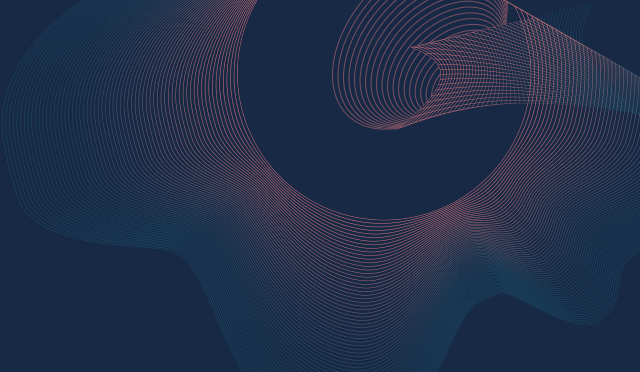
Give the GLSL for this background, as a Shadertoy shader.

```glsl
// Fine coral-to-teal contour lines: a wavy ring around a disc and a curling ribbon on navy.

const vec3 NAVY  = vec3(0.09, 0.16, 0.27);
const vec3 CORAL = vec3(0.93, 0.48, 0.50);
const vec3 TEAL  = vec3(0.11, 0.39, 0.48);
const float CANVAS_WIDTH = 768.0; // layout units across the canvas
const float LINE_WIDTH = 0.66;
const float RING_LINES = 64.0;
const int LOOP_LINES = 19;

float slope(float x) { return max(length(vec2(dFdx(x), dFdy(x))), 1e-5); }

// Smooth coverage of the positive side of a field.
float inside(float field) { return clamp(field / slope(field) + 0.5, 0.0, 1.0); }

// Running area of a pulse train of period one.
float pulseArea(float x, float width) {
    return floor(x) * width + min(fract(x), width);
}

// Box-filtered lines at each whole value of x.
float stripes(float x, float widthPx) {
    float footprint = slope(x);
    float width = min(0.6, footprint * widthPx);
    float start = x + 0.5 * width - 0.5 * footprint;
    return (pulseArea(start + footprint, width) - pulseArea(start, width)) / footprint;
}

// Antialiased line along the zero level of a field.
float contour(float field, float widthPx) {
    float d = abs(field) / slope(field);
    return clamp(0.5 + 0.5 * max(widthPx, 1.0) - d, 0.0, 1.0) * min(widthPx, 1.0);
}

vec3 inkOver(vec3 base, float shade, float coverage) {
    float fade = smoothstep(0.0, 0.85, shade);
    return mix(base, mix(CORAL, TEAL, fade), coverage * mix(0.88, 0.58, fade));
}

// Outer radius of the ring; angle in degrees from straight down.
float ringRadius(float angle) {
    float r = 264.0;
    r += 200.0 * smoothstep(-130.0, -80.0, angle);
    r -= 137.0 * smoothstep(-71.0, -47.0, angle);
    r += 128.0 * smoothstep(-47.0, -6.0, angle);
    r -= 158.0 * smoothstep(-6.0, 23.0, angle);
    r += 97.0 * smoothstep(27.0, 41.0, angle);
    r -= 26.0 * smoothstep(43.0, 52.0, angle);
    r += 105.0 * smoothstep(52.0, 75.0, angle);
    return r;
}

// Level field of a tilted ellipse, zero on its outline.
float tiltedEllipse(vec2 p, vec2 center, vec2 extent, float tilt) {
    vec2 q = (p - center) / extent;
    float form = (dot(q, q) + 2.0 * tilt * q.x * q.y) / (1.0 - tilt * tilt);
    return sqrt(form) - 1.0;
}

void mainImage(out vec4 fragColor, in vec2 fragCoord) {
    float unit = CANVAS_WIDTH / iResolution.x;
    float widthPx = LINE_WIDTH / unit;
    // p.y runs downward from the top edge.
    vec2 p = vec2(fragCoord.x, iResolution.y - fragCoord.y) * unit;
    vec3 color = NAVY;

    // Ribbon borders
    float upperEdge = 57.0 - 0.247 * (p.x - 493.0);
    float outerEdge = 0.571 * (p.x - 605.0);
    float bend = p.x - 630.0;
    float lowerEdge = 124.0 + bend * bend * (bend < 0.0 ? 0.00132 : 0.00073);
    float belowOuter = inside(p.y - outerEdge);
    float aboveLower = inside(lowerEdge - p.y);
    float belowUpper = inside(p.y - upperEdge);

    // Wavy ring, blended from a circle to its outer outline
    vec2 fromDisc = p - vec2(461.0, 88.0);
    float radius = length(fromDisc);
    float angle = degrees(atan(fromDisc.x, fromDisc.y));
    float ring = (radius - 176.0) / (ringRadius(angle) - 176.0);
    float ringMask = inside(radius - 175.4) * inside(1.004 - ring) * belowOuter;
    color = inkOver(color, ring, stripes(ring * RING_LINES, widthPx) * ringMask);

    // Ribbon cross lines, from a bulging edge to a hollow one
    float across = clamp((p.y - upperEdge) / max(lowerEdge - upperEdge, 1.0), 0.0, 1.0);
    float arch = 4.0 * across * (1.0 - across);
    float firstX = mix(493.0, 480.0, across) + 42.0 * arch;
    float lastX = mix(712.0, 768.0, across) - 36.0 * arch;
    float along = (p.x - firstX) / (lastX - firstX);
    float bandMask = belowUpper * aboveLower;
    float crossMask = bandMask * inside(along + 0.003) * inside(1.003 - along);
    color = inkOver(color, along, stripes(along * 50.0, 0.85 * widthPx) * crossMask);

    // Ribbon long lines, fanning toward the right edge
    float fan = (p.y - outerEdge) / max(lowerEdge - outerEdge, 1.0);
    float fanMask = bandMask * belowOuter * inside(along);
    float fanShade = smoothstep(540.0, 800.0, p.x) * 0.5 + 0.35 * fan * smoothstep(560.0, 740.0, p.x);
    color = inkOver(color, fanShade, stripes(fan * 30.0, 0.75 * widthPx) * fanMask);

    // Curl of nested loops
    float curlMask = max(1.0 - belowUpper, inside(-along)) * belowOuter;
    curlMask *= 1.0 - smoothstep(600.0, 635.0, p.x);
    float curl = 0.0;
    for (int i = 0; i < LOOP_LINES; i++) {
        float k = float(i) / float(LOOP_LINES - 1);
        vec2 center = mix(vec2(504.0, 47.0), vec2(560.0, 100.0), k);
        vec2 extent = mix(vec2(105.0, 108.0), vec2(42.0, 36.0), k);
        curl = max(curl, contour(tiltedEllipse(p, center, extent, 0.4), widthPx));
    }
    color = inkOver(color, 0.1, curl * curlMask);

    // Bright rims where the lines bunch together
    float rimFade = smoothstep(465.0, 490.0, p.x) * (1.0 - smoothstep(540.0, 640.0, p.x));
    float rims = max(contour(p.y - lowerEdge, widthPx), contour(p.y - upperEdge, widthPx) * step(493.0, p.x));
    color = inkOver(color, 0.15, rims * rimFade);
    float outerRim = contour(p.y - outerEdge, 1.4 * widthPx) * step(600.0, p.x);
    color = inkOver(color, smoothstep(620.0, 860.0, p.x), outerRim);

    fragColor = vec4(color, 1.0);
}
```
